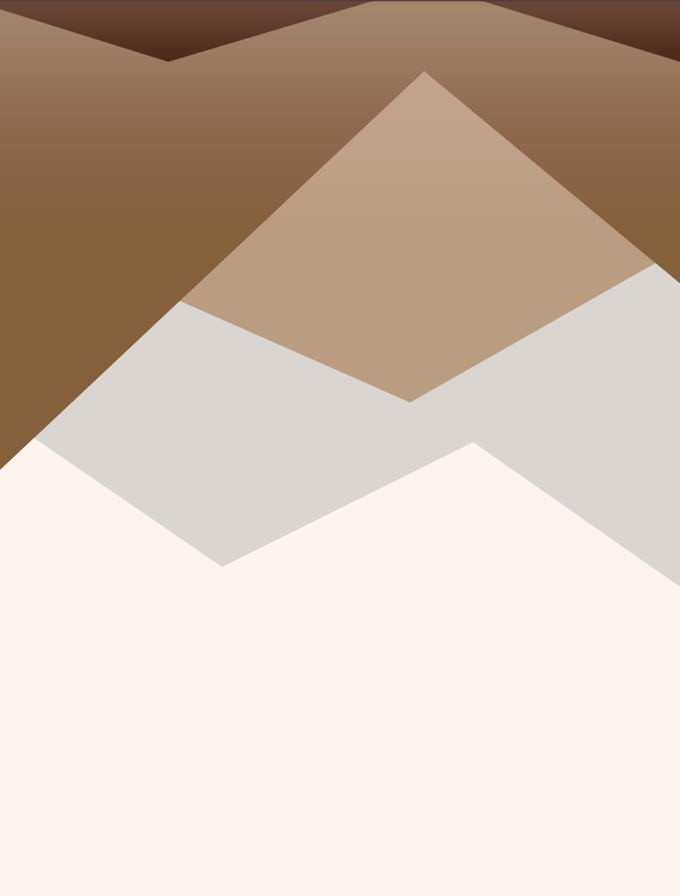
Reproduce this background procedurally as a Shadertoy shader.

```glsl
// Height of a straight line through a point
float line(float x, vec2 point, float slope) {
    return point.y + slope * (x - point.x);
}

// Ridge that falls to a valley, rises to a summit, then falls again
float ridge(float x, vec2 valley, vec2 summit, vec3 slopes) {
    float rise = line(x, valley, slopes.y);
    float fall = line(x, summit, slopes.z);
    return max(line(x, valley, slopes.x), min(rise, fall));
}

// Smooth coverage of the area below a given height
float below(float height, float y) {
    float soft = 0.9 / iResolution.y;
    return smoothstep(-soft, soft, height - y);
}

void mainImage(out vec4 fragColor, in vec2 fragCoord) {
    vec2 uv = fragCoord / iResolution.xy;

    // Dark sky with a thin shadow along the top
    vec3 color = mix(vec3(0.30, 0.16, 0.09), vec3(0.41, 0.27, 0.22),
                     smoothstep(0.925, 1.0, uv.y));
    color = mix(vec3(0.30, 0.23, 0.24), color, below(0.9985, uv.y));

    // Far brown range, lighter and duller toward its crest
    vec3 brown = mix(vec3(0.525, 0.372, 0.23), vec3(0.56, 0.405, 0.295),
                     smoothstep(0.73, 0.85, uv.y));
    brown = mix(brown, vec3(0.64, 0.525, 0.425), smoothstep(0.83, 1.01, uv.y));
    float farRange = ridge(uv.x, vec2(0.2474, 0.931), vec2(0.7045, 1.0),
                           vec3(-0.237, 0.2258, -0.2335));
    color = mix(color, brown, below(farRange, uv.y) * below(0.9985, uv.y));

    // Tan peak
    vec2 peak = vec2(0.6237, 0.9206);
    float slopes = min(line(uv.x, peak, 0.714), line(uv.x, peak, -0.6298));
    float mountain = below(slopes, uv.y);
    vec3 tan_ = mix(vec3(0.73, 0.61, 0.50), vec3(0.755, 0.64, 0.54),
                    smoothstep(0.72, 0.90, uv.y));
    color = mix(color, tan_, mountain);

    // Grey band under the peak
    vec2 notch = vec2(0.6031, 0.5508);
    float band = max(line(uv.x, notch, -0.3347), line(uv.x, notch, 0.4313));
    color = mix(color, vec3(0.853, 0.835, 0.815), mountain * below(band, uv.y));

    // Pale foreground
    float snow = ridge(uv.x, vec2(0.3265, 0.3672), vec2(0.6959, 0.5065),
                       vec3(-0.5207, 0.3771, -0.531));
    color = mix(color, vec3(0.996, 0.953, 0.937), mountain * below(snow, uv.y));

    fragColor = vec4(color, 1.0);
}
```
